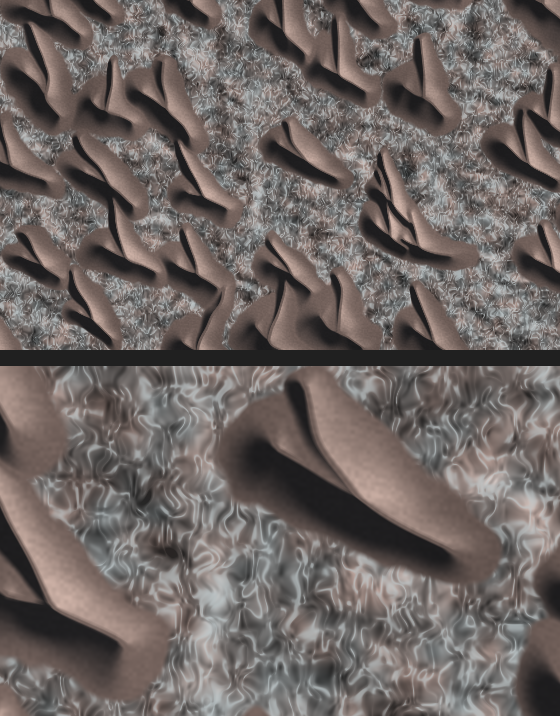
Top: the whole. Bottom: its middle third, enlarged.
This texture is drawn by a WebGL 2 fragment shader. Its source:

```glsl
#version 300 es
precision highp float;
// Wind-blown dark-sided dunes scattered over rough, frosted, hummocky ground.

uniform vec2 u_resolution;
out vec4 fragColor;

const vec2 LIGHT = vec2(0.86, 0.51);
const float CELL = 0.245;

float hash(vec2 p) {
  vec3 q = fract(p.xyx * vec3(0.1031, 0.1030, 0.0973));
  q += dot(q, q.yzx + 33.33);
  return fract((q.x + q.y) * q.z);
}

float noise(vec2 p) {
  vec2 i = floor(p), f = fract(p);
  f = f * f * (3.0 - 2.0 * f);
  float low = mix(hash(i), hash(i + vec2(1, 0)), f.x);
  float high = mix(hash(i + vec2(0, 1)), hash(i + vec2(1, 1)), f.x);
  return mix(low, high, f.y);
}

float fbm(vec2 p) {
  float sum = 0.0, amp = 0.5;
  for (int i = 0; i < 3; i++) {
    sum += amp * noise(p);
    p = mat2(1.6, 1.2, -1.2, 1.6) * p + 7.3;
    amp *= 0.5;
  }
  return sum / 0.875;
}

// Pair of smooth noises in -0.5..0.5 for bending the plane.
vec2 wobble(vec2 p) {
  return vec2(noise(p), noise(p + 41.0)) - 0.5;
}

// Tapered crest from a to b; reach is the relative width of (lit, shaded) flanks.
float crest(vec2 p, vec2 a, vec2 b, vec2 widths, vec2 reach) {
  vec2 axis = b - a;
  float t = clamp(dot(p - a, axis) / dot(axis, axis), 0.0, 1.0);
  vec2 offset = p - a - axis * t;
  float d = length(offset);
  vec2 shadedSide = normalize(vec2(axis.y, -axis.x));
  float side = dot(offset, shadedSide) / max(d, 1e-5);
  float width = mix(widths.x, widths.y, t);
  float q = d / (width * mix(reach.x, reach.y, smoothstep(-0.9, 0.9, side)));
  float rise = max(1.0 - q, 0.0);
  return width * rise * rise;
}

// One dune: a narrow spine running down into a broad slanted head.
float dune(vec2 p, vec2 id) {
  float size = mix(0.85, 1.2, hash(id + 11.0));
  float spineLength = mix(0.08, 0.20, hash(id + 23.0));
  float lean = mix(-0.06, 0.01, hash(id + 37.0));
  float spine = crest(p, vec2(lean, spineLength), vec2(0.005, -0.01),
                      vec2(0.028, 0.060), vec2(1.45, 0.90));
  float head = crest(p, vec2(-0.046, 0.016) * size, vec2(0.066, -0.052) * size,
                     vec2(0.054, 0.040) * size, vec2(1.45, 1.40));
  return length(vec2(spine, head));
}

float duneHeight(vec2 p) {
  p += 0.085 * wobble(p * 5.0) + 0.012 * wobble(p * 17.0);
  vec2 home = floor(p / CELL);
  float sum = 0.0;
  for (int y = -2; y <= 1; y++) {
    for (int x = -1; x <= 1; x++) {
      vec2 id = home + vec2(x, y);
      if (hash(id + 71.0) < 0.10) continue;
      vec2 jitter = vec2(hash(id + 3.0), hash(id + 57.0)) - 0.5;
      float h = dune(p - (id + 0.5 + 0.65 * jitter) * CELL, id);
      sum += h * h * h;
    }
  }
  return pow(sum, 1.0 / 3.0);
}

vec3 duneColor(vec2 p, float light) {
  vec3 sand = vec3(0.425, 0.36, 0.338);
  vec3 shade = vec3(0.115, 0.112, 0.118);
  vec3 glow = vec3(0.74, 0.64, 0.60);
  vec3 color = mix(sand, shade, smoothstep(0.0, 1.0, -light));
  color = mix(color, glow, smoothstep(0.3, 1.75, light));
  float ripple = sin(620.0 * (p.y + 0.3 * p.x) + 14.0 * noise(p * 30.0));
  return color * (0.90 + 0.20 * noise(p * 8.0) + 0.012 * ripple
                  + 0.09 * (noise(p * 260.0) - 0.5));
}

vec3 groundColor(vec2 p) {
  // Rounded hummocks lit from the side
  vec2 q = p * vec2(17.0, 24.0) + 1.5 * wobble(p * 13.0);
  float relief = fbm(q - 0.3 * LIGHT) - fbm(q + 0.3 * LIGHT);
  // Short, squirming frost ridges
  vec2 w = p + 0.016 * wobble(p * 60.0);
  float ridge = 1.0 - abs(2.0 * noise(w * vec2(165.0, 85.0)) - 1.0);
  float grain = noise(w * vec2(230.0, 150.0) + 5.0);
  float tone = 0.435 + 0.55 * relief + 0.20 * (grain - 0.5) + 0.15 * (ridge - 0.5);
  vec3 tint = mix(vec3(1.08, 0.93, 0.88), vec3(0.96, 1.0, 1.01), noise(p * 38.0 + 9.0));
  vec3 color = max(tone, 0.15) * tint;
  float frost = smoothstep(0.55, 1.0, ridge) * smoothstep(0.3, 0.7, grain + 0.9 * relief);
  return mix(color, vec3(0.72, 0.76, 0.77), 0.58 * frost);
}

void main() {
  vec2 p = gl_FragCoord.xy / u_resolution.y + vec2(3.0, 5.0);
  vec2 eps = vec2(0.0055, 0.0);
  float h = duneHeight(p);
  vec2 slope = vec2(duneHeight(p + eps.xy) - duneHeight(p - eps.xy),
                    duneHeight(p + eps.yx) - duneHeight(p - eps.yx)) / (2.0 * eps.x);
  float light = -dot(slope, LIGHT);
  // Ragged but crisp dune margin
  float margin = sqrt(h / 0.05) + 0.14 * (noise(p * 50.0) - 0.5);
  float cover = smoothstep(0.12, 0.26, margin);
  fragColor = vec4(mix(groundColor(p), duneColor(p, light), cover), 1.0);
}
```
